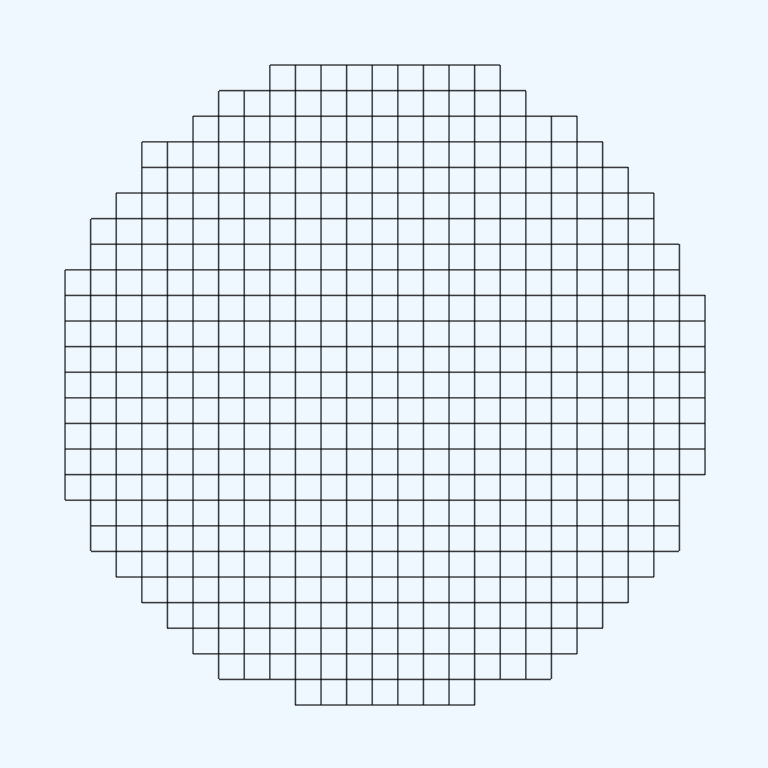
Reproduce this pattern procedurally as a three.js fragment shader.

```glsl
varying vec2 vUv;

const vec3 PAPER = vec3(0.941, 0.973, 1.0);
const vec3 INK = vec3(0.0);
const float CELLS = 30.0;
const vec2 GRID_ORIGIN = vec2(14.54, 14.46); // lower left of the central cell
const float LINE_WIDTH = 0.045;              // in cells
const float SOFTNESS = CELLS / 512.0;        // width of the edge filter
const vec2 DISC_CENTER = vec2(-0.08, 0.08);
const float DISC_RADIUS_SQ = 160.4;

// 1 for the two cells cut from the upper right rim
float rimNotch(vec2 cell) {
  float onRim = 1.0 - step(0.5, abs(cell.x * cell.y - 66.0));
  return onRim * step(0.5, cell.x);
}

// 1 when a whole cell belongs to the stepped disc
float insideDisc(vec2 cell, vec2 center, float radiusSq) {
  vec2 d = cell - center;
  return step(dot(d, d), radiusSq) * (1.0 - rimNotch(cell));
}

// Box-filtered coverage of a line at a given distance
float lineCoverage(float dist, float width, float blur) {
  float overlap = 0.5 * (width + blur) - abs(dist);
  return clamp(overlap, 0.0, min(width, blur)) / blur;
}

// Nearest grid line across an axis, kept if a cell on either side is filled
float gridLine(vec2 p, vec2 axis) {
  float along = dot(p, axis);
  float nearest = floor(along + 0.5);
  vec2 cell = floor(p) * (1.0 - axis) + nearest * axis;
  float filled = max(insideDisc(cell, DISC_CENTER, DISC_RADIUS_SQ),
                     insideDisc(cell - axis, DISC_CENTER, DISC_RADIUS_SQ));
  return filled * lineCoverage(along - nearest, LINE_WIDTH, SOFTNESS);
}

void main() {
  vec2 p = vUv * CELLS - GRID_ORIGIN;
  float vertical = gridLine(p, vec2(1.0, 0.0));
  float horizontal = gridLine(p, vec2(0.0, 1.0));

  // Union of both line sets
  float ink = 1.0 - (1.0 - vertical) * (1.0 - horizontal);
  gl_FragColor = vec4(mix(PAPER, INK, ink), 1.0);
}
```
